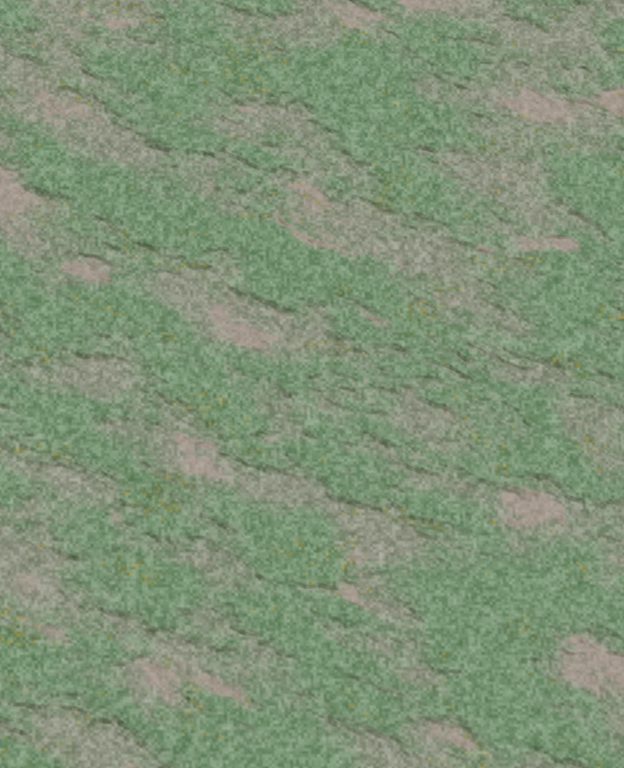
This texture is drawn by a WebGL 2 fragment shader. Its source:

```glsl
#version 300 es
precision highp float;
// Worn meadow turf seen from above: slanting drifts of lush and dry grass,
// bare soil, shaded drift edges and clustered yellow flowers. Layered gradient
// noise shapes the ground; fine value noise gives the blades their grain.
#define SLANT 0.40
#define DRIFT_FREQ vec2(4.6, 10.5)
#define GRAIN_FREQ 250.0
#define GRAIN_CONTRAST 0.15
#define EDGE_SHADE 0.13
#define FLOWER_FREQ 125.0
#define LUSH vec3(0.463, 0.578, 0.447)
#define DRY vec3(0.562, 0.584, 0.512)
#define SOIL vec3(0.642, 0.600, 0.555)
#define WEED vec3(0.430, 0.490, 0.335)
#define FLOWER vec3(0.610, 0.580, 0.300)

uniform vec2 u_resolution;
out vec4 fragColor;

// Integer hash: two random values in 0..1 for each cell
vec2 hash2(vec2 cell) {
    uvec2 v = uvec2(ivec2(cell)) * 1664525u + 1013904223u;
    v.x += v.y * 1664525u;
    v.y += v.x * 1664525u;
    v ^= v >> 16u;
    v.x += v.y * 1664525u;
    v.y += v.x * 1664525u;
    v ^= v >> 16u;
    return vec2(v & 65535u) / 65535.0;
}

float valueNoise(vec2 p) {
    vec2 i = floor(p), f = fract(p);
    f = f * f * (3.0 - 2.0 * f);
    return mix(mix(hash2(i).x, hash2(i + vec2(1, 0)).x, f.x),
               mix(hash2(i + vec2(0, 1)).x, hash2(i + vec2(1, 1)).x, f.x), f.y) - 0.5;
}

float cornerSlope(vec2 i, vec2 f, vec2 corner) {
    return dot(hash2(i + corner) * 2.0 - 1.0, f - corner);
}

float gradientNoise(vec2 p) {
    vec2 i = floor(p), f = fract(p);
    vec2 w = f * f * f * (f * (f * 6.0 - 15.0) + 10.0);
    return mix(mix(cornerSlope(i, f, vec2(0, 0)), cornerSlope(i, f, vec2(1, 0)), w.x),
               mix(cornerSlope(i, f, vec2(0, 1)), cornerSlope(i, f, vec2(1, 1)), w.x), w.y);
}

float fbm(vec2 p) {
    float sum = 0.0, amp = 1.0;
    for (int k = 0; k < 5; k++) {
        sum += amp * gradientNoise(p);
        p = p * 2.03 + vec2(17.3, 9.1);
        amp *= 0.58;
    }
    return sum;
}

// Axes along and across the drifts, which fall towards the right
vec2 drift(vec2 p) {
    float c = cos(SLANT), s = sin(SLANT);
    vec2 q = vec2(c * p.x - s * p.y, s * p.x + c * p.y);
    q += 0.022 * vec2(gradientNoise(p * 9.0), gradientNoise(p * 9.0 + 40.0));
    return q * DRIFT_FREQ;
}

float growth(vec2 p) {
    return fbm(drift(p) + 31.0) + 0.12 * gradientNoise(p * 65.0);
}

// Jittered dots; density 0..1 sets how many cells carry one
float flowers(vec2 p, float density) {
    vec2 cell = floor(p);
    float cover = 0.0;
    for (int y = -1; y <= 1; y++)
        for (int x = -1; x <= 1; x++) {
            vec2 c = cell + vec2(x, y);
            vec2 kind = hash2(c + 500.0);
            float radius = mix(0.3, 0.65, kind.y);
            float d = length((p - c - hash2(c)) * vec2(0.8, 1.1));
            cover = max(cover, step(kind.x, density) * (1.0 - smoothstep(radius * 0.3, radius, d)));
        }
    return cover;
}

void main() {
    vec2 p = gl_FragCoord.xy / u_resolution.y;
    p *= 1.0 + 0.12 * p.y;

    // Grass cover and bare soil
    float g = growth(p);
    float lush = smoothstep(-0.32, 0.22, g);
    float wear = 0.8 * fbm(drift(p) * 1.15 + 83.0) - 0.65 * g;
    float bare = smoothstep(0.27, 0.50, wear);
    vec3 color = mix(mix(DRY, LUSH, lush), SOIL, bare);

    // Shade below the raised edges of thick grass
    float above = smoothstep(-0.32, 0.22, growth(p + vec2(0.002, 0.007)));
    color -= EDGE_SHADE * smoothstep(0.08, 0.6, above - lush) * vec3(1.0, 0.95, 1.0);

    // Flowers among darker olive weeds
    float cluster = fbm(drift(p) * 1.7 + 140.0) + 0.25 * gradientNoise(p * 40.0);
    float weeds = smoothstep(0.16, 0.52, cluster) * (1.0 - 0.7 * bare);
    float clump = smoothstep(-0.15, 0.3, gradientNoise(p * 85.0 + 12.0));
    color = mix(color, WEED, 0.55 * weeds * clump);
    color = mix(color, FLOWER, 0.6 * flowers(p * FLOWER_FREQ, 0.32 * weeds));

    // Blade grain and soft tufts, calmer on soil
    float grain = valueNoise(p * GRAIN_FREQ) + 0.6 * valueNoise(p * GRAIN_FREQ * 0.53 + 70.0);
    float tufts = gradientNoise(p * vec2(48.0, 62.0) + 25.0);
    color += (GRAIN_CONTRAST * grain + 0.05 * tufts) * mix(1.0, 0.55, bare) * vec3(1.0, 0.88, 1.0);

    fragColor = vec4(clamp(color, 0.0, 1.0), 1.0);
}
```
